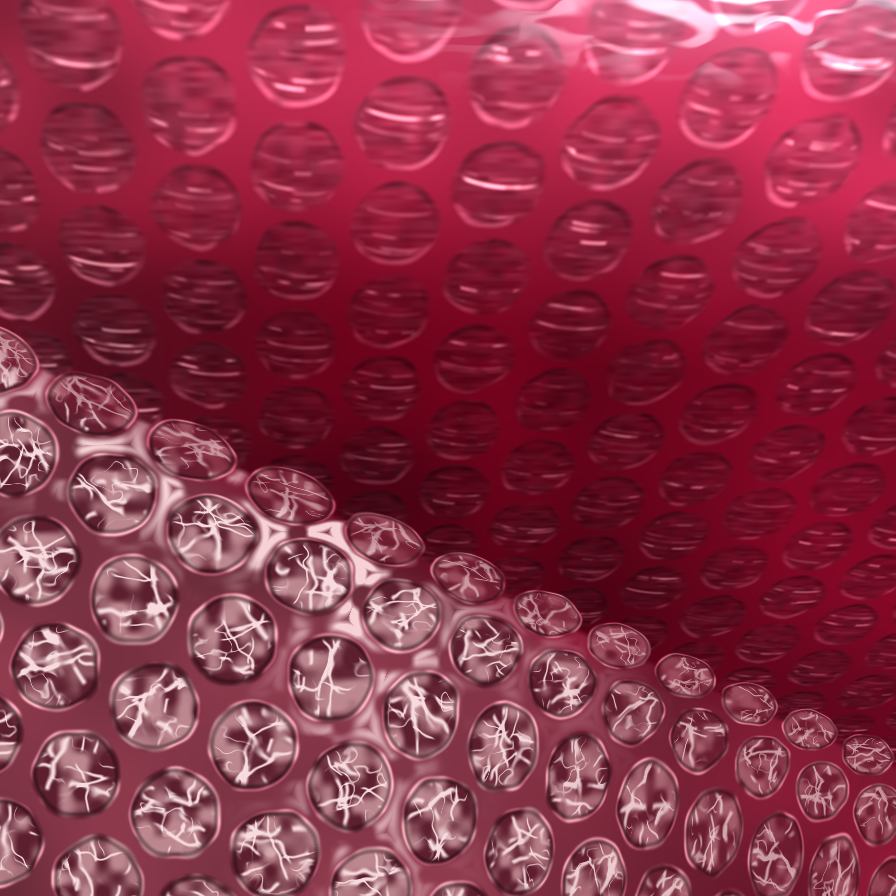
A WebGL 1 fragment shader for this texture:

```glsl
precision highp float;
// Two sheets of pink bubble wrap: a shaded sheet receding behind, and a folded
// sheet in front, lower left. Each is a skewed lattice of bubbles in warped
// coordinates; hashes and ridged noise vary the glints and crumples per bubble.

uniform vec2 u_resolution;

float hash(vec2 p) {
  vec3 q = fract(p.xyx * 0.1031);
  q += dot(q, q.yzx + 33.33);
  return fract((q.x + q.y) * q.z);
}

float noise(vec2 p) {
  vec2 i = floor(p), f = fract(p);
  f *= f * (3.0 - 2.0 * f);
  return mix(mix(hash(i), hash(i + vec2(1, 0)), f.x),
             mix(hash(i + vec2(0, 1)), hash(i + vec2(1, 1)), f.x), f.y);
}

// Falls from 1 on zero to 0 at the given width
float line(float x, float width) {
  return 1.0 - smoothstep(0.0, width, abs(x));
}

// Offset from the nearest lattice centre (xy) and its cell id (zw)
vec4 nearestBubble(vec2 g, vec2 a, vec2 b) {
  vec2 base = floor(vec2(g.x * b.y - g.y * b.x, a.x * g.y - a.y * g.x)
                    / (a.x * b.y - a.y * b.x) + 0.5);
  vec4 best = vec4(9.0);
  for (int j = -1; j <= 1; j++)
    for (int i = -1; i <= 1; i++) {
      vec2 id = base + vec2(i, j);
      vec2 off = g - id.x * a - id.y * b;
      if (dot(off, off) < dot(best.xy, best.xy)) best = vec4(off, id);
    }
  return best;
}

// Kinked straight folds plus finer ridges of crumpled film
float crumple(vec2 off, vec2 id) {
  vec2 q = off * 9.0 + id * 7.3;
  float wobble = noise(q) - 0.5, sum = 0.0;
  for (int k = 0; k < 7; k++) {
    vec2 seed = id + float(k) * 13.0;
    float angle = 6.283 * hash(seed);
    vec2 dir = vec2(cos(angle), sin(angle));
    float along = dot(off, dir) + 0.3 * (hash(seed + 3.0) - 0.5);
    float across = dot(off, vec2(-dir.y, dir.x)) + 0.5 * (hash(seed + 7.0) - 0.5);
    across += 0.6 * abs(along) * (hash(seed + 9.0) - 0.5) + 0.07 * wobble;
    float dash = smoothstep(0.3, 0.6, noise(vec2(along * 8.0, 0.0) + seed * 3.7));
    sum += line(across, 0.015 + 0.035 * hash(seed + 11.0)) * dash;
  }
  q += 1.1 * vec2(noise(q + 3.0), noise(q + 19.0));
  float ridge = line(noise(q) - 0.5, 0.12) * smoothstep(0.4, 0.7, noise(q * 0.6 + 7.0));
  return min(sum + 0.75 * ridge, 1.0);
}

vec3 backSheet(vec2 p) {
  // Perspective lattice
  float depth = 1.725 - p.y;
  vec2 g = vec2((p.x - 0.331) / (0.0746 * depth), 20.8 / depth - 12.53);
  vec4 b = nearestBubble(g, vec2(1.0, -0.41), vec2(0.0, 1.0));
  float r = length(b.xy) + 0.05 * (noise(b.xy * 4.0 + b.zw * 5.1) - 0.5);
  float disc = 1.0 - smoothstep(0.40, 0.50, r);

  // Film, lit from above, greyer on the left, shadowed beside the fold
  float lit = 1.0 - smoothstep(0.0, 0.36, p.y - 0.10 * p.x);
  float left = 1.0 - smoothstep(0.0, 0.42, p.x);
  vec3 color = mix(vec3(0.43, 0.01, 0.105), vec3(0.80, 0.19, 0.34), lit);
  color = mix(color, vec3(0.50, 0.13, 0.21), 0.6 * left);
  color += vec3(0.07, 0.02, 0.04) * smoothstep(0.6, 1.0, p.x);
  color *= 0.84 + 0.26 * noise(p * 9.0);
  color *= 1.0 - 0.2 * line(p.y - 0.36 - 0.49 * p.x, 0.22);

  // Bubble body, dark upper rim and bright lower crescent
  float fade = mix(0.42, 1.0, max(lit, 0.7 * left));
  float grain = noise(vec2(b.x * 5.0, b.y * 22.0) + b.zw * 7.3);
  float mottle = noise(b.xy * 7.0 + b.zw * 4.1);
  color = mix(color, color * (0.70 + 0.2 * mottle) + vec3(0.13, 0.11, 0.12) * grain * fade, disc);
  float patches = smoothstep(0.25, 0.7, noise(b.xy * 5.0 + b.zw * 2.3));
  float rim = line(r - 0.42, 0.06) * patches;
  color += vec3(0.36, 0.25, 0.28) * rim * smoothstep(0.0, 0.35, b.y) * fade;
  color *= 1.0 - 0.25 * rim * smoothstep(0.0, 0.4, -b.y);

  // Level glints
  float inside = 1.0 - smoothstep(0.32, 0.43, r);
  for (int k = 0; k < 5; k++) {
    vec2 seed = b.zw + float(k) * 17.0;
    float bend = b.y - 0.6 * hash(seed) + 0.25 - 0.1 * b.x + 0.4 * b.x * b.x;
    float dash = smoothstep(0.3, 0.7, noise(vec2(b.x * 7.0, 0.0) + seed * 3.7));
    float power = 0.2 + 0.9 * pow(hash(seed + 5.0), 3.0);
    color += vec3(0.65, 0.57, 0.57) * line(bend, 0.045) * dash * power * inside * fade;
  }

  // Glare along the top right
  float glare = smoothstep(0.35, 0.8, p.x) * (1.0 - smoothstep(0.0, 0.12, p.y));
  float ripple = noise(vec2(p.x * 25.0, p.y * 75.0) + 2.0 * noise(p * 30.0));
  return color + glare * (vec3(0.12, 0.2, 0.2) + vec3(0.25, 0.55, 0.5) * smoothstep(0.45, 0.8, ripple));
}

// Colour, with coverage in alpha
vec4 frontSheet(vec2 p) {
  // Narrowing to the right and rolling over at the folded edge
  float d = p.y - (0.37 + 0.53 * p.x - 0.06 * p.x * p.x);
  float squeeze = 0.61 * pow(max(p.x - 0.34, 0.0), 2.0);
  float roll = (2.0 + 4.0 * p.x) * pow(max(0.12 - d, 0.0), 2.0);
  vec2 g = p + vec2(squeeze, 0.4 * squeeze - roll) - vec2(0.126, 0.549);
  vec4 b = nearestBubble(g / 0.12, vec2(0.922, 0.369), vec2(0.195, 0.998));
  float r = length(b.xy) + 0.04 * (noise(b.xy * 5.0 + b.zw * 9.0) - 0.5);
  float disc = (1.0 - smoothstep(0.41, 0.45, r)) * step(-1.5, b.w);
  float far = smoothstep(0.45, 1.0, p.x);
  float rolled = 1.0 - smoothstep(0.02, 0.07, d);
  float tint = max(far, rolled);

  // Film and the white glare pooled between bubbles
  vec3 color = mix(vec3(0.49, 0.20, 0.265), vec3(0.50, 0.09, 0.19), tint);
  color *= 0.78 + 0.4 * noise(p * 8.0);
  float pool = exp(-pow((d - 0.08) / 0.07, 2.0)) * (1.0 - smoothstep(0.3, 0.8, p.x))
             + 0.8 * exp(-pow((p.x - 0.4) / 0.08, 2.0));
  float sheen = smoothstep(0.3, 0.65, noise(p * 42.0)) * line(r - 0.5, 0.10);
  color = mix(color, vec3(0.97, 0.82, 0.84), min(pool * sheen, 1.0));

  // Crumpled bubble tops
  vec2 q = b.xy * 7.0 + b.zw * 7.3;
  float facet = smoothstep(0.2, 0.85, noise(q + 40.0));
  vec3 cap = mix(vec3(0.36, 0.12, 0.18), vec3(0.74, 0.53, 0.56), facet);
  cap = mix(cap, vec3(0.50, 0.10, 0.19), 0.55 * tint);
  float top = (1.0 - smoothstep(0.33, 0.40, r)) * (1.0 - 0.4 * far - 0.45 * rolled * (1.0 - far));
  cap = mix(cap, vec3(0.97, 0.86, 0.87), crumple(b.xy, b.zw) * top);
  cap *= 1.0 - 0.3 * line(r - 0.385, 0.035);
  color = mix(color, cap, disc);
  float gleam = smoothstep(0.3, 0.75, noise(b.xy * 5.0 + b.zw * 3.1));
  color += vec3(0.34, 0.22, 0.25) * line(r - 0.42, 0.035) * gleam * disc;
  return vec4(color, max(smoothstep(0.012, 0.022, d), disc));
}

void main() {
  vec2 p = gl_FragCoord.xy / u_resolution;
  p.y = 1.0 - p.y;
  vec4 front = frontSheet(p);
  gl_FragColor = vec4(mix(backSheet(p), front.rgb, front.a), 1.0);
}
```
